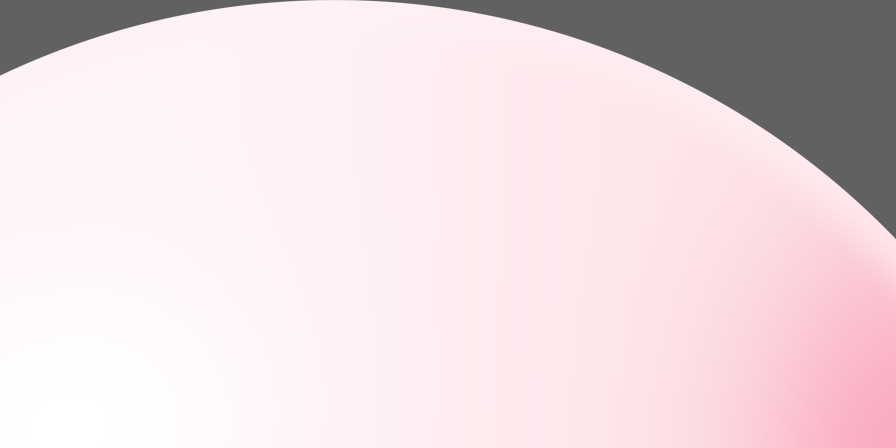
This background is drawn by a Shadertoy shader. Its source:

```glsl
// A large pale disc rises from below against flat grey.
// Its shading blends a cream-to-rose ramp, a white glow at lower left and
// a pink glow at lower right, all gently bent by layered sines.

// Positions and sizes are in canvas heights, origin at the lower left.
const vec2  DISC_CENTER = vec2(0.747, -0.737);
const float DISC_RADIUS = 1.737;
const vec2  WHITE_CENTER = vec2(0.17, 0.05);
const vec2  WHITE_SIZE = vec2(0.43, 0.34);
const vec2  PINK_CENTER = vec2(2.05, -0.05);
const vec2  PINK_SIZE = vec2(0.37, 0.55);
const vec2  RAMP_RANGE = vec2(0.30, 1.65);
const float RIM_WIDTH = 0.12;
const float RIM_STRENGTH = 0.65;
const float WARP_AMOUNT = 0.012;

const vec3 GREY  = vec3(0.380);
const vec3 PALE  = vec3(1.000, 0.955, 0.968);
const vec3 ROSE  = vec3(0.992, 0.902, 0.918);
const vec3 PINK  = vec3(0.980, 0.665, 0.745);
const vec3 WHITE = vec3(1.000, 1.000, 0.998);
const vec3 RIM   = vec3(1.000, 0.945, 0.955);

// Soft elliptical falloff, 1 at the center.
float glow(vec2 p, vec2 center, vec2 size) {
    vec2 d = (p - center) / size;
    return exp(-dot(d, d));
}

// Slow layered sines that make the colour contours uneven.
vec2 warp(vec2 p) {
    vec2 offset = vec2(0.0);
    float amplitude = WARP_AMOUNT;
    float frequency = 5.0;
    for (int i = 0; i < 3; i++) {
        offset += amplitude * sin(frequency * p.yx + vec2(0.7, 2.1) * float(i + 1));
        amplitude *= 0.5;
        frequency *= 1.8;
    }
    return p + offset;
}

vec3 discColor(vec2 p, float depth) {
    vec2 q = warp(p);
    vec3 color = mix(PALE, ROSE, smoothstep(RAMP_RANGE.x, RAMP_RANGE.y, q.x));
    color = mix(color, WHITE, glow(q, WHITE_CENTER, WHITE_SIZE));
    color = mix(color, PINK, glow(q, PINK_CENTER, PINK_SIZE));

    // Light band just inside the edge.
    float rim = 1.0 - smoothstep(0.0, RIM_WIDTH, depth);
    return mix(color, RIM, RIM_STRENGTH * rim);
}

void mainImage(out vec4 fragColor, in vec2 fragCoord) {
    vec2 p = fragCoord / iResolution.y;
    float pixel = 1.0 / iResolution.y;

    // Positive depth lies inside the disc.
    float depth = DISC_RADIUS - length(p - DISC_CENTER);
    float coverage = smoothstep(-0.75 * pixel, 0.75 * pixel, depth);

    fragColor = vec4(mix(GREY, discColor(p, depth), coverage), 1.0);
}
```
